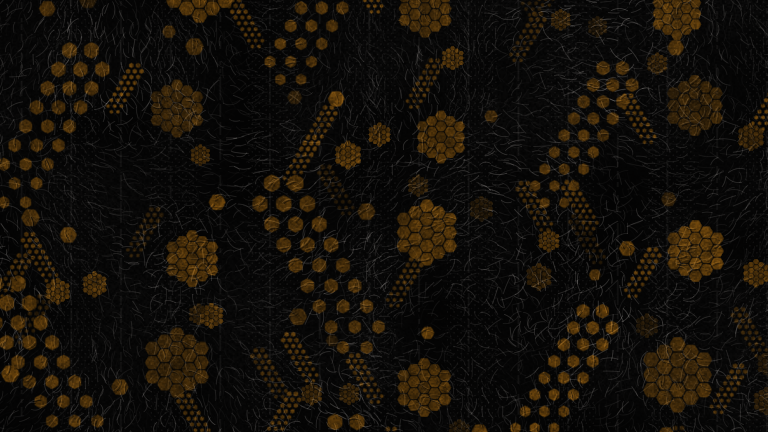
Reproduce this pattern procedurally as a WebGL 2 fragment shader.

```glsl
#version 300 es
precision highp float;
// Amber honeycomb flowers, slanted halftone patches and lone hexagons on black,
// scratched leather. Jittered tiles hold the motifs, each cut from a hexagonal
// lattice; short bent strokes that follow a noise field make the scratches.
uniform vec2 u_resolution;
out vec4 fragColor;

const float TILE = 0.29;
const vec3 AMBER = vec3(0.46, 0.29, 0.045);

float hash(vec2 p) {
  return fract(sin(dot(p, vec2(127.1, 311.7))) * 43758.5453);
}

float noise(vec2 p) {
  vec2 i = floor(p), f = fract(p);
  f = f * f * (3.0 - 2.0 * f);
  return mix(mix(hash(i), hash(i + vec2(1, 0)), f.x),
             mix(hash(i + vec2(0, 1)), hash(i + vec2(1, 1)), f.x), f.y);
}

// Offset from the nearest lattice centre (xy) and that centre (zw)
vec4 hexLattice(vec2 p) {
  vec2 period = vec2(1.732, 1.0);
  vec2 a = mod(p, period) - 0.5 * period;
  vec2 b = mod(p - 0.5 * period, period) - 0.5 * period;
  vec2 local = dot(a, a) < dot(b, b) ? a : b;
  return vec4(local, p - local);
}

// Hexagon distance with rounded corners
float hexDist(vec2 p) {
  vec2 q = abs(p);
  return mix(max(q.y, dot(q, vec2(0.866, 0.5))), length(p) * 0.96, 0.4);
}

float fillShape(float d) {
  float edge = 0.0006 + 0.75 / u_resolution.y;
  return 1.0 - smoothstep(-edge, edge, d);
}

float loneHex(vec2 p, float pitch) {
  return fillShape((hexDist(p / pitch) - 0.48) * pitch);
}

// Nineteen packed cells
float flower(vec2 p, float pitch) {
  vec4 cell = hexLattice(p / pitch);
  float tone = 0.72 + 0.28 * hash(floor(cell.zw * 4.0 + 0.5));
  return step(length(cell.zw), 2.3) * tone * fillShape((hexDist(cell.xy) - 0.465) * pitch);
}

// Leaning patch of separate dots, smaller towards its lower end
float halftone(vec2 p, float pitch, float lean) {
  vec4 cell = hexLattice(p.yx / pitch);
  vec2 c = cell.wz;
  float inside = step(length(vec2(c.x - lean * 0.45 * c.y, c.y) / vec2(1.9, 4.2)), 1.0);
  float radius = 0.29 + 0.012 * c.y;
  return inside * fillShape((hexDist(cell.xy) - radius) * pitch);
}

float motifs(vec2 p) {
  float tone = 0.0;
  for (int k = 0; k < 9; k++) {
    vec2 id = floor(p / TILE) + vec2(k % 3 - 1, k / 3 - 1);
    vec2 jitter = vec2(hash(id), hash(id + 17.3)) - 0.5;
    vec2 q = p - (id + 0.5 + 0.35 * jitter) * TILE;
    float pick = hash(id + 5.7);
    float lean = pick < 0.7 ? 1.0 : -1.0;
    float kind = mod(id.x + 2.0 * id.y, 4.0);
    if (kind < 0.5) {
      tone = max(tone, halftone(q, mix(0.043, 0.055, pick), lean) * mix(0.7, 0.95, hash(id + 2.6)));
      continue;
    }
    bool cluster = kind > 1.5 && kind < 2.5;
    if (!cluster) tone = max(tone, flower(q, mix(0.02, 0.036, pick)) * mix(0.55, 1.05, hash(id + 9.1)));
    // Small motifs around the tile centre
    int count = cluster ? 7 : 3;
    for (int n = 0; n < count; n++) {
      float f = float(n), seed = hash(id + f * 3.1 + 2.0);
      float angle = 2.4 * f + 6.28 * pick;
      float reach = cluster ? 0.052 * sqrt(f + 0.4) : 0.12 + 0.03 * seed;
      vec2 s = q - reach * vec2(cos(angle), sin(angle));
      float shape = n % 3 == 0 ? halftone(s, 0.0155, seed < 0.5 ? 1.0 : -1.0)
                  : n % 3 == 1 ? flower(s, mix(0.01, 0.0135, seed))
                  : loneHex(s, mix(0.026, 0.04, seed));
      tone = max(tone, shape * mix(0.35, 0.95, hash(id + f + 31.0)));
    }
  }
  return tone;
}

// Short thin bent strokes, one per cell, turned by a smooth field
float scratches(vec2 p, float size) {
  float light = 0.0;
  for (int k = 0; k < 9; k++) {
    vec2 id = floor(p / size) + vec2(k % 3 - 1, k / 3 - 1);
    float r = hash(id + size * 91.0);
    vec2 centre = (id + vec2(r, hash(id + 4.4))) * size;
    float angle = 5.0 * noise(centre * 2.2) + 1.2 * hash(id + 6.6);
    vec2 dir = vec2(cos(angle), sin(angle)), q = p - centre;
    float along = dot(q, dir);
    float across = dot(q, vec2(-dir.y, dir.x)) + (r - 0.5) * along * along / size;
    float d = length(vec2(max(abs(along) - 0.7 * size, 0.0), across));
    float strength = hash(id + 8.2);
    light += strength * strength * (1.0 - smoothstep(0.0, 0.0008 + 0.7 / u_resolution.y, d));
  }
  return light;
}

void main() {
  vec2 p = gl_FragCoord.xy / u_resolution.y;
  float strokes = scratches(p, 0.017) + scratches(p + 3.7, 0.027);
  float relief = strokes - 1.5 * scratches(p + vec2(-0.003, 0.003), 0.017);
  float grain = noise(p * 260.0);

  // Leather ground with dotted seams and faint bumps in alternate columns
  float ground = 0.012 + 0.035 * grain * noise(p * 7.0) + 0.14 * strokes * (0.4 + noise(p * 5.0 + 9.0));
  float seam = 1.0 - smoothstep(0.0, 0.004, abs(mod(p.x, 0.115) - 0.05));
  ground += 0.05 * seam * step(0.4, noise(vec2(floor(p.x / 0.115), p.y * 110.0)));
  float bumps = smoothstep(0.5, 1.0, sin(p.x * 390.0) * sin(p.y * 390.0));
  ground += 0.05 * bumps * step(0.5, fract(p.x / 0.23));

  // Worn amber print, cut by the relief
  float tone = motifs(p);
  float shade = 0.45 + 0.35 * grain + 0.3 * noise(p * 60.0) + 0.3 * clamp(relief, -1.0, 0.6);
  vec3 color = ground * (1.0 - 0.7 * tone) * vec3(1.0, 0.97, 0.95) + AMBER * tone * shade;
  fragColor = vec4(color, 1.0);
}
```
